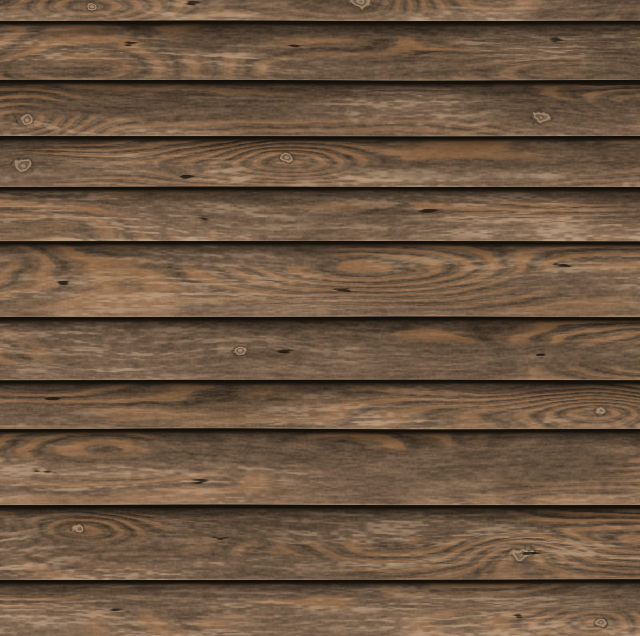
Write a WebGL 1 fragment shader that draws this texture.

```glsl
precision highp float;
// Weathered brown clapboard siding: eleven overlapping boards with grain and knots.
uniform vec2 u_resolution;

const vec3 SHADOW = vec3(0.10, 0.08, 0.05);
const vec3 UMBER = vec3(0.32, 0.255, 0.195);
const vec3 TAN = vec3(0.54, 0.435, 0.345);
const vec3 AMBER = vec3(0.68, 0.47, 0.29);
const vec3 WORN = vec3(0.72, 0.61, 0.50);

// Seam positions measured down from the top edge
const vec4 SEAMS_UPPER = vec4(0.033, 0.127, 0.215, 0.2945);
const vec4 SEAMS_MIDDLE = vec4(0.380, 0.499, 0.598, 0.675);
const vec4 SEAMS_LOWER = vec4(0.7945, 0.912, 1.01, 1.10);

float hash(vec2 p) {
  vec3 q = fract(p.xyx * vec3(0.1031, 0.1030, 0.0973));
  q += dot(q, q.yzx + 33.33);
  return fract((q.x + q.y) * q.z);
}

float noise(vec2 p) {
  vec2 i = floor(p), f = fract(p);
  f = f * f * (3.0 - 2.0 * f);
  return mix(mix(hash(i), hash(i + vec2(1.0, 0.0)), f.x),
             mix(hash(i + vec2(0.0, 1.0)), hash(i + vec2(1.0, 1.0)), f.x), f.y);
}

float fbm(vec2 p) {
  float sum = 0.0, gain = 0.55;
  for (int i = 0; i < 4; i++) {
    sum += gain * noise(p);
    p = p * 2.03 + 17.7;
    gain *= 0.48;
  }
  return sum;
}

// Narrows board (top, bottom, index) to the span containing depth y
void splitAt(float seam, float y, inout vec3 board) {
  if (seam <= y) board = vec3(max(board.x, seam), board.y, board.z + 1.0);
  else board.y = min(board.y, seam);
}

vec3 findBoard(float y) {
  vec3 board = vec3(-0.06, 1.2, 0.0);
  for (int i = 0; i < 4; i++) {
    splitAt(SEAMS_UPPER[i], y, board);
    splitAt(SEAMS_MIDDLE[i], y, board);
    splitAt(SEAMS_LOWER[i], y, board);
  }
  return board;
}

// Offset from p to the hashed spot in one of count cells along a board
vec2 spotOffset(vec2 p, vec3 board, float cell, float count, float seed) {
  vec2 key = vec2(cell + seed, board.z * 7.0 + seed);
  float x = (cell + 0.1 + 0.8 * hash(key)) / count;
  float y = mix(board.x, board.y, 0.3 + 0.5 * hash(key + 3.1));
  return p - vec2(x, y);
}

vec3 wood(vec2 p, vec3 board) {
  float across = (p.y - board.x) / (board.y - board.x);
  float seed = board.z * 13.7;

  // Knots bend the growth rings around them
  float bend = 0.0, knotRadius = 9.0;
  for (int i = 0; i < 3; i++) {
    float cell = float(i);
    if (hash(vec2(cell + 5.0, seed)) < 0.55) continue;
    vec2 d = spotOffset(p, board, cell, 3.0, 2.0);
    float size = mix(0.008, 0.015, hash(vec2(seed, cell)));
    vec2 halo = d * vec2(10.0, 30.0);
    bend += exp(-dot(halo, halo));
    knotRadius = min(knotRadius, length(d * vec2(0.8, 1.15)) / size);
  }
  knotRadius += 1.1 * (fbm(p * 90.0) - 0.5);

  // Growth rings, fibres and saw marks
  float growth = noise(vec2(p.x * 2.6 + seed, across * 1.5 + seed)) + 0.5 * bend;
  growth += 0.10 * fbm(vec2(p.x * 12.0 + seed, p.y * 60.0));
  float ring = fract(growth * 8.0);
  float band = smoothstep(0.2, 0.8, ring) * (1.0 - smoothstep(0.86, 1.0, ring));
  float fineRing = abs(fract(growth * 24.0) * 2.0 - 1.0);
  float flow = p.y + 0.025 * growth;
  float fibre = noise(vec2(p.x * 14.0 + seed, flow * 240.0));
  float fleck = noise(vec2(p.x * 90.0, flow * 400.0 + seed));
  float grit = noise(p * 300.0);
  float patches = fbm(vec2(p.x * 4.0 + seed, p.y * 24.0));
  float figure = smoothstep(0.35, 0.7, noise(vec2(p.x * 4.0 + seed, across * 3.0 + seed)));

  // Board tone, warm bands and pale wear
  float boardTone = hash(vec2(seed, 4.0)) - 0.5;
  float tone = 0.18 + 0.6 * across + 0.25 * boardTone + 1.1 * (patches - 0.5);
  tone += 0.42 * (fibre - 0.5) + 0.45 * (fleck - 0.5) + 0.25 * (grit - 0.5);
  tone += (0.25 * (fineRing - 0.5) + 0.3 * (band - 0.4)) * (0.3 + figure);
  vec3 color = mix(UMBER, TAN, clamp(tone, -0.35, 1.35));
  color = mix(color, AMBER, 0.6 * band * figure * (1.0 - 0.6 * across));
  float streak = smoothstep(0.45, 0.85, 0.6 * fibre + 0.4 * fleck);
  float wear = smoothstep(0.4, 0.7, patches) * streak;
  color = mix(color, WORN, wear * (0.25 + 0.65 * across));

  // Knot face with soft broken rings
  float face = 1.0 - smoothstep(0.6, 1.3, knotRadius);
  float rim = 1.0 - smoothstep(0.0, 0.4, abs(knotRadius - 1.0));
  float rings = 0.5 + 0.5 * cos(knotRadius * 10.0);
  color = mix(color, mix(TAN * 0.8, WORN, rings), 0.7 * face);
  color = mix(color, SHADOW, 0.5 * rim * grit);

  // Short dark cracks and nail holes
  for (int i = 0; i < 4; i++) {
    float cell = float(i), chance = hash(vec2(seed + 8.0, cell));
    vec2 d = spotOffset(p, board, cell, 4.0, 21.0);
    float spot = length(d / vec2(mix(0.004, 0.018, chance), 0.0035)) + 1.2 * (fleck - 0.5);
    color = mix(color, SHADOW, step(0.5, chance) * 0.8 * (1.0 - smoothstep(0.3, 1.0, spot)));
  }
  return color;
}

void main() {
  vec2 p = gl_FragCoord.xy / u_resolution;
  p.y = 1.0 - p.y;
  p.y += 0.002 * (noise(vec2(p.x * 3.0, p.y * 9.0)) - 0.5);
  vec3 board = findBoard(p.y);
  float below = p.y - board.x, above = board.y - p.y;

  // Cast shadow under each lap, then the lit lower lip
  vec3 color = wood(p, board) * mix(0.62, 1.0, smoothstep(0.002, 0.03, below));
  color = mix(SHADOW * 0.75, color, smoothstep(0.002, 0.010, below));
  color = mix(color, WORN, 0.3 * (1.0 - smoothstep(0.001, 0.004, above)));
  color = mix(SHADOW, color, smoothstep(0.0, 1.0 / u_resolution.y, above));
  gl_FragColor = vec4(color, 1.0);
}
```
